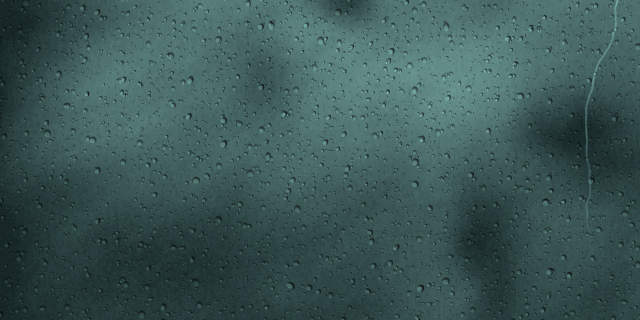
Write a WebGL 1 fragment shader that draws this texture.

```glsl
precision highp float;
uniform vec2 u_resolution;

#define DARK vec3(0.085, 0.145, 0.150)
#define BRIGHT vec3(0.42, 0.595, 0.575)
#define CLOUD_CONTRAST 0.42
#define GRAIN 0.07
#define DROP_LAYERS 6
#define LARGEST_CELL 0.078
#define LAYER_SHRINK 0.81
#define DROP_CHANCE 0.66
#define SHADE 0.66
#define SHINE 0.24

float hash(vec2 p) {
  vec3 q = fract(vec3(p.xyx) * 0.1031);
  q += dot(q, q.yzx + 33.33);
  return fract((q.x + q.y) * q.z);
}

float noise(vec2 p) {
  vec2 i = floor(p), f = fract(p);
  f = f * f * (3.0 - 2.0 * f);
  return mix(mix(hash(i), hash(i + vec2(1.0, 0.0)), f.x),
             mix(hash(i + vec2(0.0, 1.0)), hash(i + 1.0), f.x), f.y);
}

float fbm(vec2 p) {
  float sum = 0.0, amp = 0.5;
  for (int i = 0; i < 5; i++) {
    sum += amp * noise(p);
    p = mat2(1.6, 1.2, -1.2, 1.6) * p + 7.3;
    amp *= 0.5;
  }
  return sum;
}

mat2 rotation(float a) {
  return mat2(cos(a), sin(a), -sin(a), cos(a));
}

// Soft patch: centre in area.xy, radii in area.zw
float patchAt(vec2 p, vec4 area) {
  vec2 d = (p - area.xy) / area.zw;
  return exp(-dot(d, d));
}

// Brightness of the blurred storm sky behind the glass
float sky(vec2 p) {
  vec2 warp = vec2(fbm(p * 3.0 + 4.0), fbm(p * 3.0 + 19.0)) - 0.48;
  vec2 q = p + warp * 0.22;
  float t = 0.25 + 0.36 * p.y;
  t += 0.24 * patchAt(q, vec4(0.36, 0.70, 0.17, 0.36));
  t += 0.24 * patchAt(q, vec4(0.95, 0.72, 0.36, 0.38));
  t += 0.26 * patchAt(q, vec4(1.42, 0.77, 0.36, 0.24));
  t += 0.16 * patchAt(q, vec4(1.35, 0.15, 0.22, 0.28));
  t -= 0.24 * patchAt(q, vec4(0.50, 0.24, 0.36, 0.26));
  t -= 0.32 * patchAt(q, vec4(0.80, 0.79, 0.13, 0.18));
  t -= 0.48 * patchAt(q, vec4(1.85, 0.58, 0.18, 0.15));
  t -= 0.34 * patchAt(q, vec4(1.56, 0.18, 0.09, 0.20));
  t -= 0.50 * patchAt(q, vec4(1.10, 1.02, 0.09, 0.06));
  t -= 0.42 * patchAt(q, vec4(0.08, 1.00, 0.28, 0.15));
  t -= 0.34 * exp(-p.x * 7.0);
  vec2 drift = rotation(-0.6) * p;
  return t + CLOUD_CONTRAST * (fbm(drift * vec2(2.6, 5.0) + 2.0) - 0.48);
}

// One layer of drops: x = shaded upper rim, y = lit body, z = coverage
vec3 drops(vec2 p, float cell, float seed, float pixel) {
  vec2 g = p / cell + seed * 3.7;
  g.y += hash(vec2(floor(g.x), seed)) * 5.0;
  vec2 id = floor(g) + seed * 57.0;
  float kind = hash(id + 3.1), size = hash(id + 11.7), turn = hash(id + 23.9);
  vec2 centre = 0.5 + 0.5 * (vec2(hash(id), hash(id + 41.3)) - 0.5);
  vec2 d = (fract(g) - centre) * cell;

  float radius = cell * mix(0.075, 0.155, size * size);
  float stretch = mix(0.65, 1.25, kind) + 0.35 * p.y;
  vec2 e = rotation((turn - 0.35) * 1.2) * d / radius;
  e /= vec2(inversesqrt(stretch), sqrt(stretch));
  e.x *= 1.0 + 0.25 * e.y * (turn - 0.3);

  float soft = 0.75 * pixel / radius;
  float cover = 1.0 - smoothstep(1.0 - soft, 1.0 + soft, length(e));
  float inner = length(e + vec2(0.18, 0.48));
  float body = 1.0 - smoothstep(0.75 - soft, 0.95 + soft, inner);
  float present = step(hash(id + 67.0), DROP_CHANCE) * mix(0.55, 1.0, turn);
  return vec3(1.0 - body, body * (0.55 - 0.45 * e.y), 1.0) * cover * present;
}

// Thin wandering water trail near the right side
float trail(vec2 p, float pixel) {
  float x = 1.828 + 0.085 * smoothstep(0.58, 0.95, p.y);
  x += 0.035 * (noise(vec2(p.y * 9.0, 2.0)) - 0.5);
  x += 0.010 * (noise(vec2(p.y * 36.0, 8.0)) - 0.5);
  float line = 1.0 - smoothstep(0.0006, 0.0022 + pixel, abs(p.x - x));
  float fade = smoothstep(0.15, 0.55, p.y);
  return line * fade * (0.5 + 0.5 * noise(vec2(p.y * 24.0, 5.0)));
}

void main() {
  vec2 p = gl_FragCoord.xy / u_resolution.y;
  float pixel = 1.0 / u_resolution.y;

  // Sky with a fine, slightly vertical film of moisture
  float t = sky(p);
  t += GRAIN * (noise(p * vec2(150.0, 75.0)) - 0.5);
  t += GRAIN * (noise(p * 230.0 + 9.0) - 0.5);
  t = clamp(t, 0.02, 1.0);
  vec3 color = mix(DARK, BRIGHT, t);

  // Drops from large to small
  float cell = LARGEST_CELL;
  for (int i = 0; i < DROP_LAYERS; i++) {
    vec3 drop = drops(p, cell, float(i) + 1.0, pixel);
    color *= 1.0 - SHADE * drop.x;
    color += SHINE * drop.y * mix(0.75, 1.0, t) * BRIGHT * 1.4;
    cell *= LAYER_SHRINK;
  }

  color += 0.4 * trail(p, pixel) * BRIGHT;
  gl_FragColor = vec4(color, 1.0);
}
```
